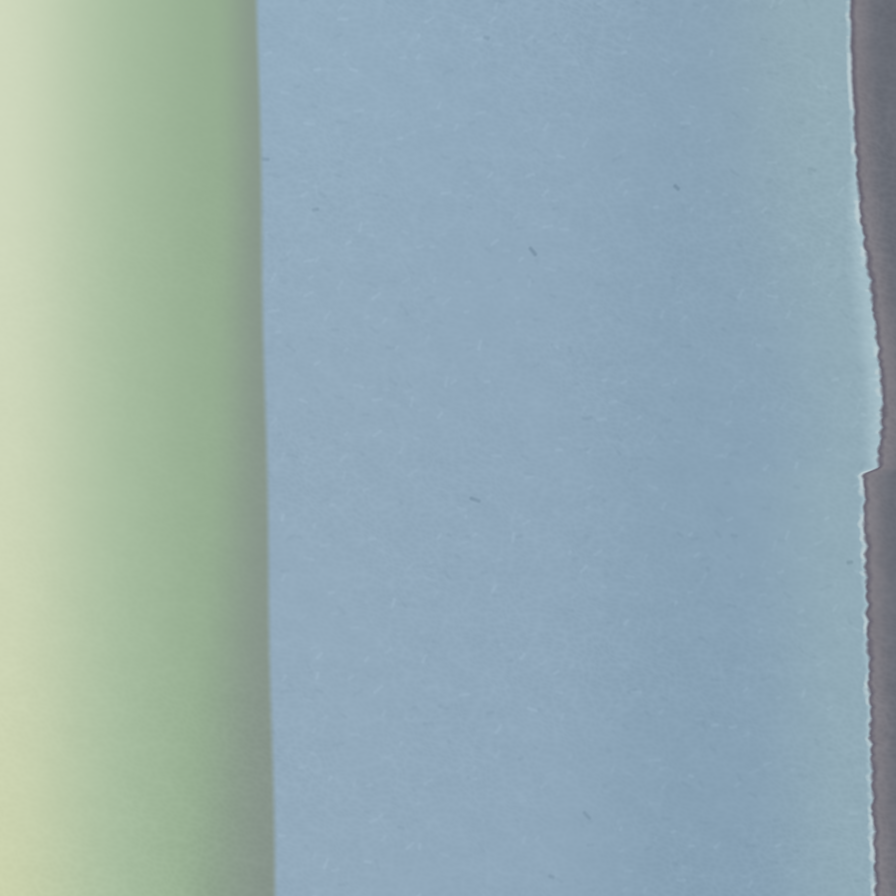
Write a Shadertoy shader that draws this texture.

```glsl
// Softly lit paper: a pale green fold on the left, a broad blue sheet, and a
// torn rim over a dark gap at the right. Smooth gradients set the light;
// layered sines bend the edges, cellular noise and faint fibres add grain.

const vec3 CREAM       = vec3(0.815, 0.850, 0.745);
const vec3 CREAM_LOW   = vec3(0.795, 0.825, 0.680);
const vec3 GREEN       = vec3(0.660, 0.745, 0.630);
const vec3 GREEN_DEEP  = vec3(0.585, 0.680, 0.570);
const vec3 FOLD_SHADE  = vec3(0.525, 0.575, 0.545);
const vec3 BLUE_LEFT   = vec3(0.578, 0.670, 0.740);
const vec3 BLUE_MID    = vec3(0.565, 0.660, 0.735);
const vec3 BLUE_DEEP   = vec3(0.530, 0.632, 0.708);
const vec3 BLUE_RIM    = vec3(0.580, 0.680, 0.722);
const vec3 SAGE        = vec3(0.580, 0.672, 0.695);
const vec3 RIM_LIGHT   = vec3(0.700, 0.795, 0.825);
const vec3 FRINGE      = vec3(0.780, 0.830, 0.840);
const vec3 GAP_NEAR    = vec3(0.500, 0.490, 0.515);
const vec3 GAP_FAR     = vec3(0.415, 0.430, 0.465);
const vec3 GAP_LINE    = vec3(0.405, 0.395, 0.445);
const float GRAIN      = 0.026;
const float MOTTLE     = 0.008;
const float GRAIN_TILT = -0.35;
const float FOLD_SOFT  = 0.0045;
const float TEAR_SOFT  = 0.0026;
const float NOTCH_Y    = 0.474;

vec2 hash2(vec2 p) {
    vec3 q = fract(p.xyx * vec3(0.1031, 0.1030, 0.0973));
    q += dot(q, q.yzx + 33.33);
    return fract((q.xx + q.yz) * q.zy);
}

// Distance to the nearest scattered cell point.
float cellular(vec2 p) {
    vec2 cell = floor(p), local = fract(p);
    float nearest = 2.0;
    for (int j = -1; j <= 1; j++)
    for (int i = -1; i <= 1; i++) {
        vec2 o = vec2(i, j);
        nearest = min(nearest, length(o + hash2(cell + o) - local));
    }
    return nearest;
}

float layeredSines(vec2 p) {
    float sum = 0.0, gain = 0.5;
    for (int i = 0; i < 4; i++) {
        sum += gain * sin(p.x + 1.3 * sin(p.y)) * cos(p.y + 0.8 * sin(p.x));
        p = mat2(1.5, 1.2, -1.2, 1.5) * p + 2.7;
        gain *= 0.6;
    }
    return sum;
}

// Short tilted strokes of varied strength, one in a share of the grid cells.
float fibres(vec2 p, float share, float halfLength, float width, float tilt) {
    vec2 cell = floor(p);
    float ink = 0.0;
    for (int j = -1; j <= 1; j++)
    for (int i = -1; i <= 1; i++) {
        vec2 id = cell + vec2(i, j);
        vec2 place = hash2(id), trait = hash2(id + 71.0);
        float angle = tilt + (trait.y - 0.5) * 1.8;
        vec2 axis = vec2(cos(angle), sin(angle));
        vec2 d = p - id - place;
        float reach = halfLength * (0.3 + place.x);
        float dist = length(d - axis * clamp(dot(d, axis), -reach, reach));
        float strength = step(trait.x, share) * (0.3 + 0.7 * place.y);
        ink = max(ink, strength * (1.0 - smoothstep(0.0, width, dist)));
    }
    return ink;
}

// The torn edge bulges outward, then snaps back below the notch.
float tornEdge(vec2 uv) {
    float y = uv.y;
    float upper = 0.949 + 0.006 * smoothstep(1.0, 0.80, y)
                + 0.029 * smoothstep(0.84, 0.54, y) - 0.005 * smoothstep(0.54, 0.47, y);
    float lower = 0.977 - 0.014 * y / NOTCH_Y;
    float fray = 0.0016 * layeredSines(vec2(y * 70.0, y * 31.0))
               + 0.0045 * (cellular(uv * vec2(50.0, 95.0)) - 0.45) * smoothstep(0.95, 0.75, y);
    return mix(lower, upper, smoothstep(NOTCH_Y - 0.006, NOTCH_Y + 0.006, y)) + fray;
}

void mainImage(out vec4 fragColor, in vec2 fragCoord) {
    vec2 uv = fragCoord / iResolution.xy;
    float pixel = 1.0 / iResolution.x;
    float low = 1.0 - uv.y;

    // Green fold
    float foldX = 0.287 + 0.020 * low + 0.0008 * sin(uv.y * 17.0);
    vec3 green = mix(CREAM, CREAM_LOW, low * low);
    green = mix(green, GREEN, smoothstep(-0.01, 0.155, uv.x));
    green = mix(green, GREEN_DEEP, smoothstep(0.11, 0.25, uv.x));
    float shade = smoothstep(foldX - 0.05 - 0.07 * low * low, foldX, uv.x);
    green = mix(green, FOLD_SHADE, shade * (0.75 + 0.2 * low));

    // Blue sheet
    vec3 blue = mix(BLUE_LEFT, BLUE_MID, smoothstep(0.32, 0.58, uv.x));
    blue = mix(blue, BLUE_DEEP, smoothstep(0.58, 0.78, uv.x) * (0.6 + 0.4 * low));
    blue = mix(blue, SAGE, 0.6 * smoothstep(0.74, 0.95, uv.x) * smoothstep(0.45, 1.0, uv.y));
    blue += vec3(0.003, 0.011, 0.014) * smoothstep(0.5, 1.0, uv.y) * smoothstep(0.8, 0.3, uv.x);
    float edgeX = tornEdge(uv);
    blue = mix(blue, BLUE_RIM, 0.8 * smoothstep(edgeX - 0.15, edgeX - 0.02, uv.x));
    float rimWidth = 0.007 + 0.022 * smoothstep(0.44, 0.53, uv.y) * smoothstep(0.86, 0.65, uv.y);
    blue = mix(blue, RIM_LIGHT, 0.6 * smoothstep(edgeX - rimWidth, edgeX, uv.x));

    // Paper texture: fine pulp over a faint slanted mottle
    float c = cos(GRAIN_TILT), s = sin(GRAIN_TILT);
    vec2 slant = mat2(c, -s, s, c) * uv;
    float pulp = cellular(slant * vec2(125.0, 175.0) + layeredSines(uv * 31.0)) - 0.45;
    float patchy = 0.75 + 0.5 * layeredSines(uv * 9.0 + 3.0);
    float relief = GRAIN * pulp * patchy + MOTTLE * layeredSines(slant * vec2(48.0, 75.0));
    blue += relief;
    blue -= 0.09 * fibres(uv * 15.0 + 4.0, 0.06, 0.05, 0.06, GRAIN_TILT);
    blue -= 0.018 * fibres(uv * 52.0 + 9.0, 0.25, 0.20, 0.20, GRAIN_TILT);
    blue += 0.024 * fibres(uv * 52.0, 0.30, 0.20, 0.18, 0.5);
    green += relief * (0.25 + 0.6 * low);

    // Dark gap beyond the torn rim, with a broken pale fringe
    float beyond = uv.x - edgeX;
    vec3 gap = mix(GAP_NEAR, GAP_FAR, smoothstep(0.004, 0.034, beyond));
    gap = mix(GAP_LINE, gap, smoothstep(0.001, 0.008, beyond));
    gap += 1.3 * relief + 0.012 * layeredSines(uv * vec2(70.0, 22.0));
    float broken = smoothstep(-0.15, 0.35, layeredSines(vec2(uv.y * 60.0, 1.0 + uv.y * 23.0)));
    float fringe = broken * smoothstep(-0.007, -0.003, beyond);

    float foldSoft = max(FOLD_SOFT, pixel);
    float tearSoft = max(TEAR_SOFT, pixel);
    blue = mix(blue, FRINGE, 0.6 * fringe);
    vec3 color = mix(green, blue, smoothstep(foldX - foldSoft, foldX + foldSoft, uv.x));
    color = mix(color, gap, smoothstep(-tearSoft, tearSoft, beyond));
    fragColor = vec4(clamp(color, 0.0, 1.0), 1.0);
}
```
